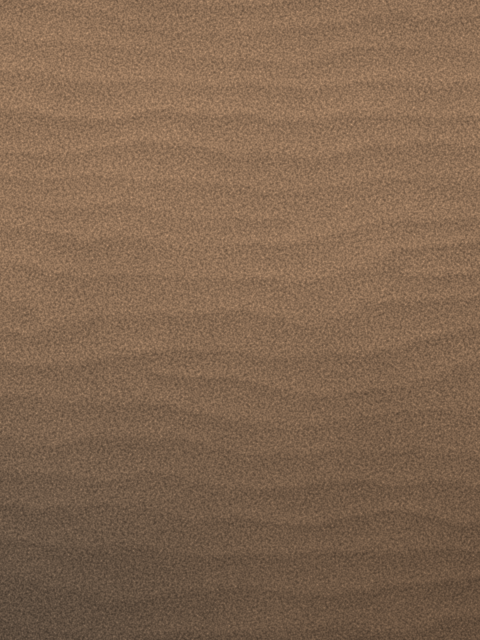
Give the GLSL for this texture, as a Shadertoy shader.

```glsl
// Fine brown sand with faint, gently bent wind ripples that fade into a dim lower corner.

const vec3  SAND_TINT      = vec3(1.0, 0.790, 0.610);
const vec3  DUSK_TINT      = vec3(1.0, 0.825, 0.670);
const float LIGHT_LOW      = 0.405;
const float LIGHT_HIGH     = 0.578;
const float CORNER_DIM     = 0.050;
const float RIPPLE_COUNT   = 17.0;
const float RIPPLE_TIGHTEN = 1.8;   // ripples crowd together toward the top
const float RIPPLE_BEND    = 0.16;
const float RIPPLE_DEPTH   = 0.062;
const int   FORK_COUNT     = 4;     // places where one ripple splits in two
const float GRAIN_FINE     = 337.0;
const float GRAIN_COARSE   = 209.0;
const float GRAIN_CONTRAST = 0.125;
const float GLINT          = 0.06;
const float TAU            = 6.2831853;

float hash(vec2 cell) {
    vec3 q = fract(cell.xyx * vec3(0.1031, 0.1030, 0.0973));
    q += dot(q, q.yzx + 33.33);
    return fract((q.x + q.y) * q.z);
}

float cornerSlope(vec2 cell, vec2 offset) {
    float angle = TAU * hash(cell);
    return dot(vec2(cos(angle), sin(angle)), offset);
}

float gradientNoise(vec2 p) {
    vec2 cell = floor(p), f = fract(p);
    vec2 w = f * f * f * (f * (f * 6.0 - 15.0) + 10.0);
    vec2 e = vec2(0.0, 1.0);
    float low  = mix(cornerSlope(cell, f), cornerSlope(cell + e.yx, f - e.yx), w.x);
    float high = mix(cornerSlope(cell + e.xy, f - e.xy), cornerSlope(cell + e.yy, f - e.yy), w.x);
    return mix(low, high, w.y);
}

vec2 rotate(vec2 p, float angle) {
    float c = cos(angle), s = sin(angle);
    return vec2(c * p.x - s * p.y, s * p.x + c * p.y);
}

// Ripple phase, with a full turn of phase around each fork
float ripplePhase(vec2 p) {
    float x = p.x - 0.4;
    float y = p.y - RIPPLE_BEND * x * x;
    float phase = RIPPLE_COUNT * y + RIPPLE_TIGHTEN * y * y;
    phase += 0.9 * gradientNoise(p * vec2(3.0, 4.5) + 7.0);
    phase += 0.35 * gradientNoise(p * vec2(9.0, 16.0) + 31.0);
    phase += 0.14 * gradientNoise(p * vec2(34.0, 50.0) + 53.0);
    for (int i = 0; i < FORK_COUNT; i++) {
        float k = float(i);
        vec2 fork = vec2(0.75 * fract(0.6 + 0.24 * k), 0.66 - 0.08 * k);
        float turn = mod(k, 2.0) * 2.0 - 1.0;
        vec2 d = p - fork;
        phase += turn * atan(d.y, d.x + 1e-5) / TAU;
    }
    return phase;
}

// Crisp lit crest that fades slowly into the shade of the next ripple
float rippleProfile(float phase) {
    float f = fract(phase);
    return smoothstep(0.0, 0.25, f) * (1.0 - f) - 0.38;
}

void mainImage(out vec4 fragColor, in vec2 fragCoord) {
    vec2 p = fragCoord / iResolution.y;
    float aspect = iResolution.x / iResolution.y;

    // Broad light
    float light = mix(LIGHT_LOW, LIGHT_HIGH, smoothstep(-0.1, 0.8, p.y));
    light -= 0.025 * smoothstep(0.85, 1.05, p.y);
    light -= 0.015 * smoothstep(0.55, 1.0, p.x / aspect);
    float corner = exp(-dot(p * p, vec2(7.0, 9.0)));
    light -= CORNER_DIM * corner;

    // Ripples and soft mottling
    float patchy = 0.9 + 1.1 * gradientNoise(p * vec2(5.0, 8.0) + 91.0);
    float depth = RIPPLE_DEPTH * clamp(patchy, 0.35, 1.5) * (1.0 - 0.6 * corner);
    light += depth * rippleProfile(ripplePhase(p));
    light += 0.020 * gradientNoise(p * 6.0 + 17.0);
    light += 0.018 * gradientNoise(p * vec2(38.0, 55.0) + 3.0);

    // Sand grains, turned off the pixel grid
    float fine = gradientNoise(rotate(p, 0.6) * GRAIN_FINE + 400.0);
    float coarse = gradientNoise(rotate(p, -0.4) * GRAIN_COARSE + 700.0);
    light += GRAIN_CONTRAST * (fine + coarse) * mix(0.8, 1.05, smoothstep(0.0, 0.6, p.y));
    light += GLINT * smoothstep(0.35, 0.7, fine);

    vec3 tint = mix(SAND_TINT, DUSK_TINT, corner);
    fragColor = vec4(clamp(light * tint, 0.0, 1.0), 1.0);
}
```
